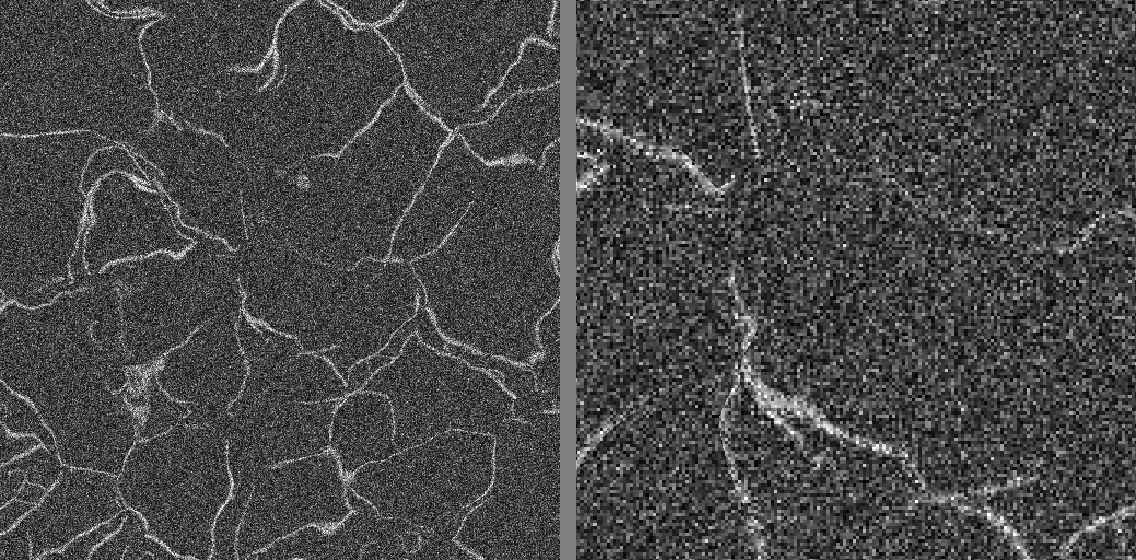
Left: the whole. Right: its middle third, enlarged.
A Shadertoy shader for this texture:

```glsl
// Grainy edge map of packed, ragged stones: bright broken outlines on dark speckle.
// Outlines are offset contours of a warped, weighted Voronoi diagram; each is added
// to a Gaussian grain vector, and the length of the sum gives the grey level.

const vec2  STONES         = vec2(4.2, 5.2);  // stones across and up the canvas
const float SIZE_SPREAD    = 0.10;            // extra radius of the largest stones
const float GRAIN_CELLS    = 512.0;           // speckles per canvas height
const float GRAIN_LEVEL    = 0.207;           // deviation of each grain component
const float LINE_WIDTH     = 0.0046;          // falloff radius of an outline
const float LINE_LEVEL     = 0.66;            // brightness of a full outline
const float FRAGMENT_LEVEL = 0.46;            // broken bits between the stones
const float STROKE_LEVEL   = 0.52;            // open strokes on the stones
const float GAP_MAX        = 0.026;           // widest half gap between stones

// Integer hash: two uniform values in 0..1 for each lattice cell.
vec2 hash2(vec2 cell) {
    uvec2 v = uvec2(ivec2(cell)) * 1664525u + 1013904223u;
    v.x += v.y * 1664525u;
    v.y += v.x * 1664525u;
    v ^= v >> 16u;
    v.x += v.y * 1664525u;
    v.y += v.x * 1664525u;
    v ^= v >> 16u;
    return vec2(v >> 8u) / 16777216.0;
}

vec2 noise2(vec2 p) {
    vec2 i = floor(p), f = fract(p);
    f = f * f * (3.0 - 2.0 * f);
    return mix(mix(hash2(i), hash2(i + vec2(1, 0)), f.x),
               mix(hash2(i + vec2(0, 1)), hash2(i + vec2(1, 1)), f.x), f.y);
}

// Ragged displacement that bends straight cell borders.
vec2 warp(vec2 p) {
    return 0.085 * (noise2(p * 6.0 + 31.0) - 0.5)
         + 0.040 * (noise2(p * 15.0 + 57.0) - 0.5)
         + 0.013 * (noise2(p * 38.0 + 83.0) - 0.5);
}

float line(float dist, float width) {
    return exp(-dist * dist / (width * width));
}

// Thin line of even width along the middle level of a noise field.
float contour(vec2 p, float frequency, float width) {
    const float STEP = 0.002;
    float level = noise2(p * frequency).x;
    vec2 slope = vec2(noise2((p + vec2(STEP, 0)) * frequency).x,
                      noise2((p + vec2(0, STEP)) * frequency).x) - level;
    return line((level - 0.5) * STEP / max(length(slope), 0.0004 * frequency), width);
}

// Distance to the border of the nearest stone, and that stone's cell.
float stoneBorder(vec2 p, out vec2 stone) {
    vec2 base = floor(p * STONES), nearDir = vec2(0), nextDir = vec2(0);
    float nearest = 9.0, next = 9.0;
    stone = base;
    for (int y = -2; y <= 2; y++)
    for (int x = -2; x <= 2; x++) {
        vec2 cell = base + vec2(x, y);
        vec2 toSeed = (cell + 0.08 + 0.84 * hash2(cell)) / STONES - p;
        float len = length(toSeed);
        float dist = len - SIZE_SPREAD * hash2(cell + 211.0).x;
        vec2 dir = toSeed / max(len, 1e-4);
        if (dist < nearest) {
            next = nearest;  nextDir = nearDir;
            nearest = dist;  nearDir = dir;
            stone = cell;
        } else if (dist < next) {
            next = dist;  nextDir = dir;
        }
    }
    return (next - nearest) / max(length(nextDir - nearDir), 0.3);
}

float edges(vec2 p) {
    vec2 stone;
    float border = stoneBorder(p + warp(p), stone);

    // Main outline: its gap and strength drift, separately for each stone.
    float gap = GAP_MAX * smoothstep(0.2, 0.85, noise2(p * 5.0 + 140.0).x);
    float drift = noise2(p * 5.5 + stone * 17.0 + 300.0).x;
    float strength = smoothstep(0.27, 0.56, drift)
                   * mix(0.7, 1.1, noise2(p * 24.0 + 19.0).y);
    float outline = line(border - gap, LINE_WIDTH * mix(0.7, 1.1, drift)) * strength;

    // Crumbs in the gaps.
    float inGap = 1.0 - smoothstep(gap, gap + 0.012, border);
    float crumbMask = inGap * smoothstep(0.45, 0.65, noise2(p * 30.0 + 71.0).x);
    float crumbs = contour(p + 5.0, 34.0, LINE_WIDTH * 0.65) * crumbMask;

    // Occasional open strokes.
    float strokeMask = smoothstep(0.62, 0.76, noise2(p * 7.0 + 93.0).y);
    float strokes = contour(p + 0.4 * warp(p) + 9.0, 9.0, LINE_WIDTH * 0.75) * strokeMask;

    return max(LINE_LEVEL * outline, max(FRAGMENT_LEVEL * crumbs, STROKE_LEVEL * strokes));
}

// Normally distributed pair, from two uniform values.
vec2 gaussianGrain(vec2 cell) {
    vec2 u = hash2(cell + 4096.0);
    float angle = 6.28319 * u.y;
    return sqrt(-2.0 * log(max(u.x, 1e-5))) * vec2(cos(angle), sin(angle));
}

void mainImage(out vec4 fragColor, in vec2 fragCoord) {
    vec2 uv = fragCoord / iResolution.y;
    vec2 grain = GRAIN_LEVEL * gaussianGrain(floor(uv * GRAIN_CELLS));
    float grey = length(grain + vec2(edges(uv), 0.0));
    fragColor = vec4(vec3(min(grey, 1.0)), 1.0);
}
```
